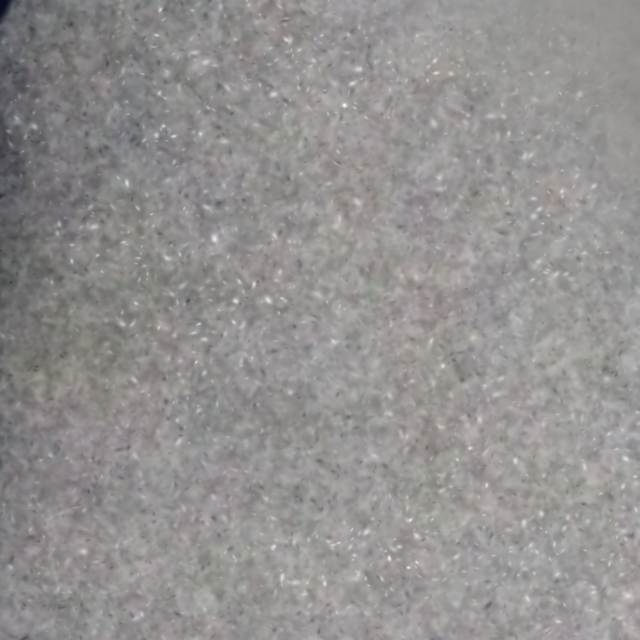
Reproduce this texture procedurally as a WebGL 2 fragment shader.

```glsl
#version 300 es
precision highp float;

uniform vec2 u_resolution;
out vec4 fragColor;

#define BASE_COLOR vec3(0.608, 0.599, 0.595)
#define SHADOW_TINT vec3(-0.05, 0.0, 0.07)
#define SHADOW_REACH 0.21
#define GRAIN_SCALE 72.0
#define GRAIN_CONTRAST 0.105
#define MOTTLE_CONTRAST 0.045
#define CHROMA_CONTRAST 0.022
#define FLECK_SCALE 58.0
#define FLECK_BRIGHTNESS 0.30
#define PIT_DARKNESS 0.16

// Integer hash giving three values in 0..1 per cell
vec3 hash3(vec2 cell, float seed) {
  uvec3 v = uvec3(ivec3(vec3(cell, seed)) + 4096);
  v = v * 1664525u + 1013904223u;
  v.x += v.y * v.z; v.y += v.z * v.x; v.z += v.x * v.y;
  v ^= v >> 16u;
  v.x += v.y * v.z; v.y += v.z * v.x; v.z += v.x * v.y;
  return vec3(v >> 8u) / 16777216.0;
}

// Smooth value noise, three centred channels
vec3 noise3(vec2 p, float seed) {
  vec2 i = floor(p), f = fract(p);
  f = f * f * (3.0 - 2.0 * f);
  vec3 low = mix(hash3(i, seed), hash3(i + vec2(1, 0), seed), f.x);
  vec3 high = mix(hash3(i + vec2(0, 1), seed), hash3(i + vec2(1, 1), seed), f.x);
  return mix(low, high, f.y) - 0.5;
}

mat2 rotate(float angle) {
  float c = cos(angle), s = sin(angle);
  return mat2(c, -s, s, c);
}

// Soft elongated chips: x holds bright flecks, y holds dark pits
vec2 flecks(vec2 p, float seed) {
  vec2 cell = floor(p), total = vec2(0.0);
  for (int y = -1; y <= 1; y++) {
    for (int x = -1; x <= 1; x++) {
      vec2 id = cell + vec2(x, y);
      vec3 place = hash3(id, seed);
      vec3 form = hash3(id, seed + 1.0);
      vec2 d = rotate(place.z * 3.1416) * (p - id - place.xy);
      d /= mix(0.16, 0.30, form.x) * vec2(1.35, 0.8);
      float chip = exp(-dot(d, d));
      total.x += chip * pow(form.y, 7.0);
      total.y += chip * pow(form.z, 9.0);
    }
  }
  return total;
}

// Darkening that fades away from the left edge
float shadowAmount(vec2 uv) {
  float depth = mix(0.09, 0.23, smoothstep(0.1, 0.75, uv.y));
  float wobble = noise3(uv * 5.0, 20.0).x * 0.05;
  float falloff = exp(-max(uv.x + wobble, 0.0) / SHADOW_REACH);
  float rim = 0.05 * exp(-uv.x / 0.035) * smoothstep(0.0, 0.3, uv.y);
  return depth * falloff + rim;
}

float spot(vec2 uv, vec2 centre, vec2 size) {
  vec2 d = (uv - centre) / size;
  return exp(-dot(d, d));
}

void main() {
  vec2 uv = gl_FragCoord.xy / u_resolution;
  float shadow = shadowAmount(uv);
  float farCorner = smoothstep(1.4, 1.95, uv.x + uv.y);
  float detail = 1.0 - 0.8 * farCorner;

  // Broad light, colour drift and stains
  vec3 color = BASE_COLOR - shadow + SHADOW_TINT * shadow;
  color += 0.018 * smoothstep(0.3, 1.0, uv.x) * (1.0 - uv.y) - 0.02 * farCorner;
  color += vec3(0.0, 0.0, -0.03) * spot(uv, vec2(0.06, 0.42), vec2(0.16, 0.07));
  color += vec3(0.04, 0.015, 0.0) * spot(uv, vec2(0.88, 0.70), vec2(0.035, 0.03));
  color += CHROMA_CONTRAST * noise3(uv * 9.0, 1.0) * vec3(1.0, 0.5, 1.0);
  color += 0.8 * CHROMA_CONTRAST * noise3(uv * 38.0, 2.0) * detail;

  // Mottling and grain
  vec2 warped = uv + 0.006 * noise3(uv * 45.0, 3.0).xy;
  float mottle = noise3(warped * 13.0, 4.0).x + 0.9 * noise3(warped * 31.0, 5.0).x;
  float grain = noise3(rotate(0.5) * warped * GRAIN_SCALE, 6.0).x;
  grain += 0.85 * noise3(rotate(-0.4) * warped * GRAIN_SCALE * 1.9, 7.0).x;
  color += MOTTLE_CONTRAST * mottle * mix(0.4, 1.0, detail);
  color += GRAIN_CONTRAST * grain * detail;

  // Pale chips and dark pits at two sizes, gathered in loose clusters
  vec2 chips = flecks(warped * FLECK_SCALE, 8.0);
  chips += 0.75 * flecks(rotate(0.7) * warped * FLECK_SCALE * 1.6, 12.0);
  float cluster = clamp(0.85 + 1.3 * noise3(uv * 8.0, 16.0).x, 0.3, 1.5);
  float lit = mix(0.55, 1.0, smoothstep(0.0, 0.5, uv.x + 0.4 * (1.0 - uv.y)));
  color += FLECK_BRIGHTNESS * chips.x * cluster * lit * detail * vec3(0.98, 1.0, 1.0);
  color -= PIT_DARKNESS * chips.y * detail * vec3(1.0, 0.98, 0.92);

  // Deep rounded shade in the upper left corner
  float corner = length((uv - vec2(-0.03, 1.02)) * vec2(1.0, 0.75));
  color = mix(vec3(0.04, 0.05, 0.12), color, smoothstep(0.042, 0.058, corner));

  fragColor = vec4(clamp(color, 0.0, 1.0), 1.0);
}
```
